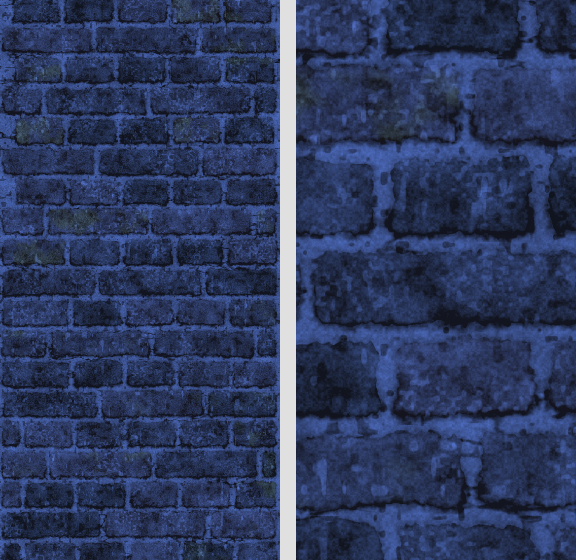
Left: the whole. Right: its middle third, enlarged.
Reproduce this texture procedurally as a Shadertoy shader.

```glsl
// Weathered blue brick wall: rows of short bricks alternate with rows of long ones.
// Joints come from a jittered grid; each brick is a rounded box with a noisy outline,
// and mortar, grain, stains and shadows all feed one dark-to-light colour ramp.

float hash(vec2 p) {
    vec3 q = fract(vec3(p.xyx) * 0.1031);
    q += dot(q, q.yzx + 33.33);
    return fract((q.x + q.y) * q.z);
}

float noise(vec2 p) {
    vec2 i = floor(p), f = fract(p);
    f = f * f * (3.0 - 2.0 * f);
    return mix(mix(hash(i), hash(i + vec2(1, 0)), f.x),
               mix(hash(i + vec2(0, 1)), hash(i + vec2(1, 1)), f.x), f.y);
}

float fbm(vec2 p) {
    float sum = 0.0, amp = 0.53;
    for (int i = 0; i < 4; i++) {
        sum += amp * noise(p);
        p = mat2(1.6, 1.2, -1.2, 1.6) * p + 17.3;
        amp *= 0.5;
    }
    return sum;
}

bool isShortRow(float row) { return mod(row, 2.0) < 0.5; }

float pitch(float row) { return isShortRow(row) ? 72.3 : 143.5; }

// First joint of a row; it drifts slowly to the right down the wall
float firstJoint(float row) {
    if (isShortRow(row)) return 13.5 + 1.05 * row;
    return 128.0 + 0.75 * row - (mod(row, 4.0) > 2.0 ? 71.5 : 0.0);
}

float jointX(float row, float k) {
    // Middle short rows have a wider first brick
    if (isShortRow(row) && row > 7.0 && row < 13.0 && k == 0.0) return 0.0;
    return firstJoint(row) + k * pitch(row) + 4.0 * (hash(vec2(k + 9.0, row + 3.0)) - 0.5);
}

void mainImage(out vec4 fragColor, in vec2 fragCoord) {
    // Canvas is 384 by 768 units, y pointing down
    vec2 p = fragCoord / iResolution.xy;
    p = vec2(p.x, 1.0 - p.y) * vec2(384, 768);
    float aa = 384.0 / iResolution.x;

    // Row and brick cell
    float y = p.y + 7.3 + 3.0 * (noise(p * vec2(0.012, 0.02)) - 0.5);
    float row = floor(y / 41.6);
    float k = floor((p.x - firstJoint(row)) / pitch(row));
    if (p.x < jointX(row, k)) k -= 1.0;
    else if (p.x > jointX(row, k + 1.0)) k += 1.0;
    vec2 id = vec2(k + 11.0, row + 5.0);
    float tone = hash(id), tilt = hash(id + 40.0) - 0.5, wear = hash(id + 80.0);

    // Brick outline, cut off at the wall's sides
    float wallLeft = isShortRow(row) && row < 7.0 ? 18.0 : 4.0;
    float left = max(jointX(row, k) + 4.2, wallLeft);
    float right = min(jointX(row, k + 1.0) - 4.2, 378.0);
    vec2 halfSize = vec2(0.5 * (right - left), 16.8 + tilt);
    vec2 q = vec2(p.x - 0.5 * (left + right), y - (row + 0.5) * 41.6);
    q.y += tilt * (0.025 * q.x + 1.5);
    vec2 e = abs(q) - halfSize + 5.0;
    float d = length(max(e, 0.0)) + min(max(e.x, e.y), 0.0) - 5.0;
    d += 6.0 * (fbm(p * 0.1) - 0.5) + 2.0 * (noise(p * 0.4) - 0.5);
    float brickMask = 1.0 - smoothstep(-0.8 * aa, 0.8 * aa, d);

    // Shared textures
    float grain = noise(p * 0.75) - 0.5;
    float fine = hash(floor(p * 1.4)) - 0.5;
    float cloud = fbm(p * 0.055 + 7.0) - 0.5;

    // Mortar: sandy, pitted and cracked in places
    float mortar = 0.83 + 0.55 * cloud + 0.24 * grain + 0.12 * fine;
    mortar -= 0.4 * smoothstep(0.68, 0.85, noise(p * 0.28 + 31.0));
    float crack = 1.0 - smoothstep(0.0, 0.045, abs(fbm(p * vec2(0.025, 0.06)) - 0.5));
    mortar -= 0.5 * crack * smoothstep(0.5, 0.7, noise(p * 0.022 + 4.0));

    // Brick face: own tone, mottling, pale speckles and mortar smears
    float face = 0.37 + 0.2 * (tone - 0.5) + 0.6 * cloud + 0.24 * grain + 0.13 * fine;
    float patches = smoothstep(0.4, 0.65, fbm(p * 0.035 + 50.0 * wear));
    face += 0.3 * patches * smoothstep(0.52, 0.8, noise(p * 0.42 + 13.0));
    face -= 0.18 * smoothstep(0.58, 0.8, noise(p * 0.2 + 61.0));
    face += 0.45 * wear * smoothstep(0.82, 0.92, noise(p * vec2(0.22, 0.1) + 90.0));
    face += 0.1 * smoothstep(-7.0, -2.0, d) * smoothstep(4.0, -12.0, q.y);

    // Recess shadow, strongest under each brick
    float under = smoothstep(-6.0, 15.0, q.y);
    float edge = exp(-pow((d - 0.3) / 1.9, 2.0));
    float shade = mix(mortar, face, brickMask);
    shade -= edge * mix(0.12, 0.5, under) * (0.6 + 0.8 * noise(p * 0.09));
    shade -= 0.12 * (1.0 - brickMask) * exp(-max(d, 0.0) * 0.4);

    // Ramp from near black to blue, with olive or violet hints on the bricks
    vec3 color = mix(vec3(0.07, 0.08, 0.12), vec3(0.28, 0.39, 0.69), clamp(shade, 0.0, 1.2));
    float olive = brickMask * smoothstep(0.6, 0.9, wear) * smoothstep(0.48, 0.7, fbm(p * 0.04));
    color *= mix(vec3(1), vec3(1.08, 1.06, 0.76), olive);
    color.r += 0.015 * brickMask * (tone - 0.4);
    fragColor = vec4(color, 1.0);
}
```
